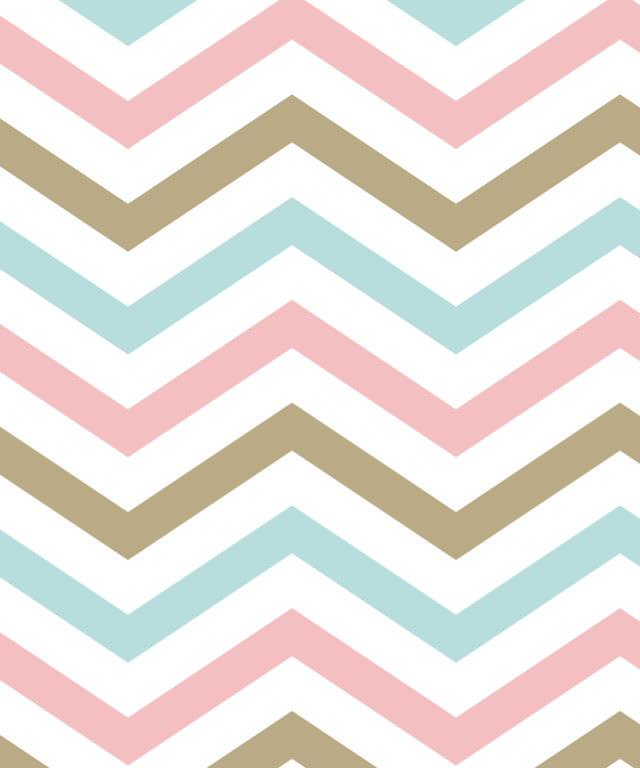
A WebGL 1 fragment shader for this pattern:

```glsl
precision highp float;
// Chevron stripes on white, cycling through tan, aqua and pink.
// A triangle wave bends the vertical coordinate, which is then cut into
// evenly spaced bands with antialiased edges.

uniform vec2 u_resolution;

// All lengths are fractions of the canvas height.
const float ZIGZAG_PERIOD = 0.4271;
const float ZIGZAG_DROP = 0.1426;
const float PEAK_X = 0.3802;
const float STRIPE_PITCH = 0.1338;
const float STRIPE_HEIGHT = 0.0625;
const float FIRST_PEAK_DEPTH = 0.1228;

const vec3 WHITE = vec3(1.0);
const vec3 TAN = vec3(0.725, 0.67, 0.525);
const vec3 AQUA = vec3(0.718, 0.871, 0.867);
const vec3 PINK = vec3(0.951, 0.749, 0.751);

// 0 at each peak, 1 at each valley.
float triangleWave(float x, float period) {
    return 2.0 * abs(fract(x / period + 0.5) - 0.5);
}

vec3 stripeColor(float index) {
    float hue = mod(index, 3.0);
    if (hue < 0.5) return TAN;
    if (hue < 1.5) return AQUA;
    return PINK;
}

// Coverage of a shape from its signed distance (negative inside).
float coverage(float distanceToEdge, float pixel) {
    return 1.0 - smoothstep(-0.75 * pixel, 0.75 * pixel, distanceToEdge);
}

void main() {
    float pixel = 1.0 / u_resolution.y;
    vec2 p = gl_FragCoord.xy * pixel;

    // Depth below the first stripe's centre line, measured along the zigzag.
    float bend = ZIGZAG_DROP * triangleWave(p.x - PEAK_X, ZIGZAG_PERIOD);
    float depth = 1.0 - p.y - FIRST_PEAK_DEPTH - 0.5 * STRIPE_HEIGHT - bend;

    // Nearest stripe and the vertical offset from its centre.
    float index = floor(depth / STRIPE_PITCH + 0.5);
    float offset = abs(depth - index * STRIPE_PITCH);

    // Turn the vertical offset into distance across the slanted edge.
    float slope = 2.0 * ZIGZAG_DROP / ZIGZAG_PERIOD;
    float edge = (offset - 0.5 * STRIPE_HEIGHT) / length(vec2(1.0, slope));

    vec3 color = mix(WHITE, stripeColor(index), coverage(edge, pixel));
    gl_FragColor = vec4(color, 1.0);
}
```
